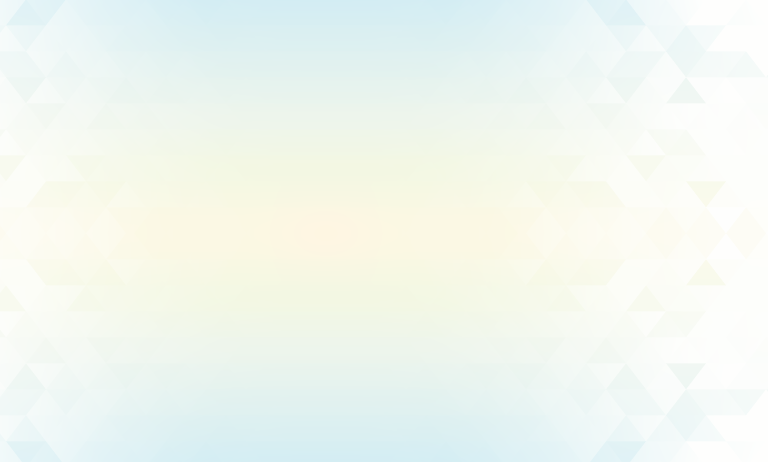
Give the GLSL for this background, as a WebGL 1 fragment shader.

```glsl
precision highp float;
// Pale mirrored triangle mosaic: blue top and bottom, cream middle, white sides.

#define CENTER vec2(0.4245, 0.495)
#define CELLS vec2(19.2, 17.77)
#define CREAM vec3(0.985, 0.973, 0.892)
#define LIME vec3(0.953, 0.970, 0.890)
#define MINT vec3(0.930, 0.960, 0.925)
#define SKY vec3(0.825, 0.928, 0.955)
#define PAPER vec3(0.996, 0.997, 0.992)
#define CONTRAST 0.75
#define SHADING 0.16

uniform vec2 u_resolution;

float hash(vec3 p) {
  return fract(sin(dot(p, vec3(127.1, 311.7, 74.7))) * 43758.5453);
}

// Index of the lattice triangle that holds p.
vec3 triangleId(vec2 p) {
  return floor(vec3(p.x - 0.5 * p.y, p.x + 0.5 * p.y, p.y));
}

float sameTriangle(vec3 id, vec2 p) {
  vec3 d = abs(id - triangleId(p));
  return 1.0 - step(0.5, d.x + d.y + d.z);
}

// Vertical wash, measured in rows from the middle.
vec3 wash(float row) {
  vec3 color = mix(CREAM, LIME, smoothstep(0.2, 2.6, row));
  color = mix(color, MINT, smoothstep(2.3, 4.7, row));
  return mix(color, SKY, clamp((row - 4.5) / 4.5, 0.0, 1.0));
}

// Triangles that stay clear of the white veil.
float accents(vec3 id) {
  float clear = sameTriangle(id, vec2(7.5, 8.33));
  clear += 0.6 * sameTriangle(id, vec2(6.5, 6.33));
  clear += 0.7 * sameTriangle(id, vec2(7.5, 5.67));
  clear += sameTriangle(id, vec2(9.0, 5.33));
  clear += 0.7 * sameTriangle(id, vec2(8.0, 2.67));
  clear += sameTriangle(id, vec2(9.5, 1.67));
  return clear;
}

vec3 mosaic(vec2 uv) {
  vec2 p = abs((uv - CENTER) * CELLS);
  vec3 id = triangleId(p);
  vec3 color = wash(mix(p.y, id.z + 0.5, 0.25));

  // White veil thickens outward and varies by small and large triangles.
  float spread = smoothstep(2.0, 11.5, p.x);
  float grain = 0.65 * hash(id) + 0.35 * hash(triangleId(p * 0.5) + 17.0);
  float veil = spread * (0.9 + CONTRAST * (grain - 0.5));
  veil += 0.07 * (grain - 0.3) * smoothstep(0.5, 3.0, p.x);

  // Slanted shading inside each triangle.
  float slant = fract(p.x + 0.5 * p.y) - 0.5;
  veil += SHADING * spread * slant * (hash(id + 5.0) - 0.2);

  // White notches beside the cream band, and the white right corner.
  float notch = step(7.0 + 0.5 * abs(p.y - 2.0), p.x)
              * step(1.0, p.y) * step(p.y, 3.0);
  float corner = step(11.0, p.x + 0.5 * p.y) * step(p.y, 6.0);
  veil = mix(veil, 0.8, 0.75 * notch);
  veil = mix(veil, 0.95, 0.75 * corner);

  // Pointed end of the cream band.
  float band = step(p.y, 1.0) * step(p.x + 0.5 * p.y, 4.8);
  veil *= 1.0 - 0.5 * band;
  veil = mix(veil, 0.2, 0.75 * accents(id));
  color = mix(color, PAPER, clamp(veil, 0.0, 1.0));

  // Faint warm core.
  float core = exp(-dot(p, p) * 0.7);
  return color + core * vec3(0.012, -0.010, -0.004);
}

void main() {
  // Average a grid of samples to smooth the edges.
  vec3 color = vec3(0.0);
  for (int j = 0; j < 3; j++) {
    for (int i = 0; i < 3; i++) {
      vec2 offset = (vec2(float(i), float(j)) - 1.0) / 3.0;
      color += mosaic((gl_FragCoord.xy + offset) / u_resolution);
    }
  }
  gl_FragColor = vec4(color / 9.0, 1.0);
}
```
